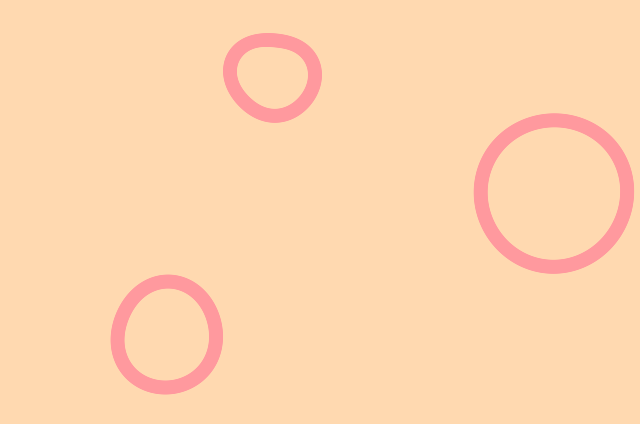
Reproduce this background procedurally as a Shadertoy shader.

```glsl
const vec3 PEACH = vec3(1.0, 0.85, 0.69);
const vec3 PINK = vec3(1.0, 0.60, 0.62);
const float HALF_STROKE = 0.0166;

// Signed distance to a wobbly circle.
// wobble: x = stretch along the axes, y = stretch along the diagonals, z = three-lobed bulge
float blobDistance(vec2 p, vec2 center, float radius, vec3 wobble) {
    vec2 d = p - center;
    float angle = atan(d.y, d.x);
    float outline = radius + dot(wobble, vec3(cos(2.0 * angle), sin(2.0 * angle), sin(3.0 * angle)));
    return length(d) - outline;
}

// Coverage of a stroke drawn along the zero line of a distance
float strokeMask(float dist, float halfWidth, float pixel) {
    return 1.0 - smoothstep(-0.5 * pixel, 0.5 * pixel, abs(dist) - halfWidth);
}

void mainImage(out vec4 fragColor, in vec2 fragCoord) {
    float pixel = 1.0 / iResolution.y;
    vec2 p = fragCoord * pixel;

    // Three separate rings: top, right and lower left
    float topRing = blobDistance(p, vec2(0.6431, 0.8195), 0.0944, vec3(0.0053, -0.0028, 0.0034));
    float rightRing = blobDistance(p, vec2(1.3064, 0.5445), 0.1727, vec3(0.0, 0.0006, 0.0010));
    float lowerRing = blobDistance(p, vec2(0.3936, 0.2090), 0.1204, vec3(-0.0045, 0.0018, -0.0020));

    // Stroke the rings over the plain ground
    float ink = strokeMask(topRing, HALF_STROKE, pixel);
    ink = max(ink, strokeMask(rightRing, HALF_STROKE, pixel));
    ink = max(ink, strokeMask(lowerRing, HALF_STROKE, pixel));

    fragColor = vec4(mix(PEACH, PINK, ink), 1.0);
}
```
